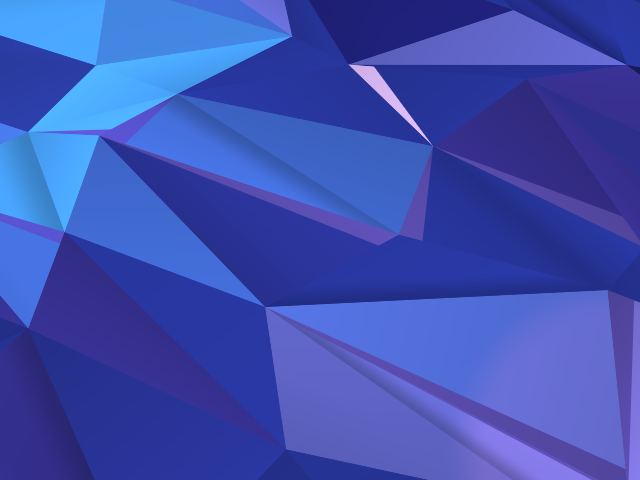
A Shadertoy shader for this background:

```glsl
// Faceted low-poly relief: azure, navy and lilac triangles with soft shading and thin bright slivers.

const vec2 AXIS_U = vec2(0.41, -0.19);     // long mesh axis, falling to the right
const vec2 AXIS_V = vec2(0.13, 0.25);      // short mesh axis, rising steeply
const vec2 TILT = vec2(0.06, -0.30);       // perspective: facets shrink and flatten upwards
const float JITTER = 0.45;                 // vertex displacement in cells
const float FLAT_CHANCE = 0.35;            // share of cells split by the near-level diagonal
const float SLIVER_CHANCE = 0.32;
const vec2 SKY_CENTRE = vec2(0.12, 0.80);
const vec2 LILAC_CENTRE = vec2(1.12, 0.13);
const vec2 GLOW_CENTRE = vec2(1.30, 0.06);

const vec3 NAVY = vec3(0.15, 0.205, 0.60);
const vec3 PLUM = vec3(0.22, 0.18, 0.54);
const vec3 MIDNIGHT = vec3(0.11, 0.11, 0.43);
const vec3 AZURE = vec3(0.29, 0.65, 1.00);
const vec3 BLUE = vec3(0.27, 0.44, 0.87);
const vec3 PERIWINKLE = vec3(0.38, 0.40, 0.79);
const vec3 VIOLET = vec3(0.34, 0.32, 0.80);
const vec3 MAUVE = vec3(0.34, 0.29, 0.66);
const vec3 LILAC = vec3(0.54, 0.47, 0.88);
const vec3 PINK = vec3(0.88, 0.75, 0.99);

float hash(vec2 p) {
    return fract(sin(dot(p, vec2(127.1, 311.7))) * 43758.5453);
}

float cross2(vec2 a, vec2 b) {
    return a.x * b.y - a.y * b.x;
}

// Jittered mesh node, projected onto the canvas
vec2 vertexAt(vec2 node) {
    vec2 offset = vec2(hash(node), hash(node + 41.3)) - 0.5;
    vec2 cellPos = node + 2.0 * JITTER * offset;
    vec2 q = cellPos.x * AXIS_U + cellPos.y * AXIS_V;
    return q / (1.0 - dot(TILT, q));
}

float skyDistance(vec2 c) {
    return length((c - SKY_CENTRE) * vec2(0.8, 1.0));
}

float lilacDistance(vec2 c) {
    return length((c - LILAC_CENTRE) * vec2(1.0, 1.2));
}

// Flat colour of a facet, from its region and a random pick
vec3 facetColour(vec2 centre, vec2 id) {
    float pick = hash(id + 3.7);
    float tint = hash(id + 9.1);
    vec3 dark = mix(NAVY, tint < 0.5 ? PLUM : MIDNIGHT, smoothstep(0.22, 0.55, abs(tint - 0.5)));
    float sky = skyDistance(centre);
    if (sky < 0.36) {
        vec3 lit = mix(AZURE, BLUE, smoothstep(0.24, 0.29, sky + 0.08 * (tint - 0.5)));
        return pick < 0.70 ? lit : mix(NAVY, BLUE, 0.12);
    }
    if (lilacDistance(centre) < 0.42)
        return pick < 0.7 ? PERIWINKLE : (pick < 0.88 ? mix(BLUE, PERIWINKLE, 0.4) : dark);
    return pick < 0.09 ? PERIWINKLE : (pick < 0.14 ? BLUE * 0.9 : dark);
}

vec3 sliverColour(vec2 centre) {
    if (centre.x > 0.55 && centre.y > 0.68) return PINK;
    return skyDistance(centre) < 0.42 ? VIOLET : MAUVE;
}

// Shaded triangle: rgb is its colour, a its smoothed coverage
vec4 facet(vec2 p, vec2 a, vec2 b, vec2 c, vec2 id, float pixel) {
    vec2 ab = b - a, ac = c - a;
    float area = cross2(ab, ac);
    vec2 gradB = vec2(ac.y, -ac.x) / area;
    vec2 gradC = vec2(-ab.y, ab.x) / area;
    float wB = dot(p - a, gradB);
    float wC = dot(p - a, gradC);
    float wA = 1.0 - wB - wC;
    float inside = min(wA / length(gradB + gradC), min(wB / length(gradB), wC / length(gradC)));
    float coverage = clamp(inside / pixel + 0.5, 0.0, 1.0);
    if (coverage <= 0.0) return vec4(0.0);

    vec2 centre = (a + b + c) / 3.0;
    vec3 colour = facetColour(centre, id);

    // Soft pool of light on the lilac side
    float glow = smoothstep(0.38, 0.28, length(p - GLOW_CENTRE));
    float receives = smoothstep(0.25, 0.35, colour.r) * step(lilacDistance(centre), 0.42);
    colour = mix(colour, LILAC, 0.65 * glow * receives);

    // Thin wedge fanning out from vertex A
    if (hash(id + 17.9) < SLIVER_CHANCE) {
        float slope = mix(0.06, 0.25, hash(id + 23.3));
        float wedge = (slope * wC - wB) / length(slope * gradC - gradB);
        colour = mix(colour, sliverColour(centre), clamp(wedge / pixel + 0.5, 0.0, 1.0));
    }

    // Linear falloff between corners and, on some facets, occlusion along one edge
    vec3 corners = vec3(hash(id + 5.3), hash(id + 6.9), hash(id + 8.2));
    float shade = 1.0 + 0.24 * (dot(corners, vec3(wA, wB, wC)) - 0.5);
    float depth = 0.22 * smoothstep(0.5, 1.0, hash(id + 31.7));
    shade *= 1.0 - depth * smoothstep(0.35, 0.0, wC);
    return vec4(colour * shade, coverage);
}

void mainImage(out vec4 fragColor, in vec2 fragCoord) {
    vec2 p = fragCoord / iResolution.y;
    float pixel = 1.0 / iResolution.y;
    vec2 cell = floor(inverse(mat2(AXIS_U, AXIS_V)) * (p / (1.0 + dot(TILT, p))));
    vec4 sum = vec4(0.0);

    // Composite both triangles of every nearby mesh cell, front to back
    for (int j = -1; j <= 1; j++)
    for (int i = -1; i <= 1; i++) {
        vec2 node = cell + vec2(i, j);
        bool level = hash(node + 12.6) < FLAT_CHANCE;
        vec2 start = level ? vec2(0, 0) : vec2(0, 1);
        vec2 a = vertexAt(node + start);
        vec2 b = vertexAt(node + 1.0 - start);
        for (int k = 0; k < 2; k++) {
            vec2 c = vertexAt(node + (level ? vec2(k, 1 - k) : vec2(k, k)));
            vec2 id = node * vec2(2.0, 1.0) + vec2(k, 0);
            vec4 tri = facet(p, a, b, c, id, pixel);
            sum += (1.0 - sum.a) * vec4(tri.rgb * tri.a, tri.a);
        }
    }
    fragColor = vec4(clamp(sum.rgb / max(sum.a, 0.001), 0.0, 1.0), 1.0);
}
```
